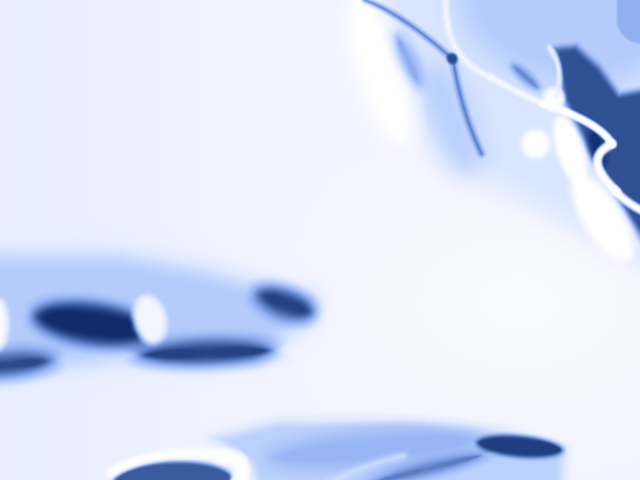
Give the GLSL for this background, as a Shadertoy shader.

```glsl
// Soft mask from a signed distance
float cover(float d, float blur) { return 1.0 - smoothstep(-blur, blur, d); }

// Tilted ellipse, angle in degrees
float blob(vec2 p, vec2 centre, vec2 radius, float angle, float blur) {
    float a = radians(angle);
    vec2 q = mat2(cos(a), -sin(a), sin(a), cos(a)) * (p - centre) + 1e-4;
    float k = length(q / radius);
    return cover(k * (k - 1.0) / length(q / (radius * radius)), blur);
}

float segment(vec2 p, vec2 a, vec2 b) {
    vec2 ab = b - a;
    return length(p - a - ab * clamp(dot(p - a, ab) / dot(ab, ab), 0.0, 1.0));
}

// Quadratic curve drawn as short segments
float curve(vec2 p, vec2 a, vec2 b, vec2 c, float width, float blur) {
    float d = 1e3;
    vec2 last = a;
    for (int i = 1; i <= 12; i++) {
        float t = float(i) / 12.0;
        vec2 next = mix(mix(a, b, t), mix(b, c, t), t);
        d = min(d, segment(p, last, next));
        last = next;
    }
    return cover(d - width, blur);
}

float polygon(vec2 p, vec2 v[8], float blur) {
    float d = 1e3, side = 1.0;
    for (int i = 0; i < 8; i++) {
        vec2 a = v[i], b = v[(i + 1) % 8];
        d = min(d, segment(p, a, b));
        if ((a.y > p.y) != (b.y > p.y) && p.x < a.x + (b.x - a.x) * (p.y - a.y) / (b.y - a.y)) side = -side;
    }
    return cover(side * d, blur);
}

// Tone 0 is navy, tone 7 is white
vec3 ramp(float tone) {
    vec3 shades[8] = vec3[8](vec3(0.07, 0.17, 0.42), vec3(0.19, 0.32, 0.58), vec3(0.38, 0.51, 0.78),
        vec3(0.57, 0.69, 0.95), vec3(0.72, 0.81, 0.99), vec3(0.87, 0.91, 1.0), vec3(0.95, 0.96, 1.0), vec3(1.0));
    vec3 colour = shades[0];
    for (int i = 1; i < 8; i++) colour = mix(colour, shades[i], clamp(tone - float(i - 1), 0.0, 1.0));
    return colour;
}

// Blurred pool at the left
float leftPool(vec2 p, float tone) {
    vec2 body[8] = vec2[8](vec2(-9, 47), vec2(25, 47), vec2(42, 44), vec2(65, 38),
        vec2(64, 33), vec2(53, 25), vec2(25, 25), vec2(-9, 21));
    tone = mix(tone, 4.9, 0.6 * polygon(p, body, 8.0));
    tone = mix(tone, 3.9, polygon(p, body, 4.0));
    tone = mix(tone, 0.8, blob(p, vec2(2, 24), vec2(9, 2.6), 6.0, 3.0));
    tone = mix(tone, 0.0, blob(p, vec2(19.5, 32.5), vec2(12.5, 4.3), -8.0, 2.7));
    tone = mix(tone, 0.6, blob(p, vec2(43, 26.5), vec2(14, 2.7), 2.0, 2.8));
    tone = mix(tone, 0.6, blob(p, vec2(59.5, 36.8), vec2(6.5, 3.0), -20.0, 2.9));
    tone = mix(tone, 6.1, blob(p, vec2(31.2, 33.4), vec2(3.2, 4.9), 12.0, 1.3));
    return mix(tone, 6.5, blob(p, vec2(-0.5, 32.5), vec2(2, 5), 0.0, 1.3));
}

// Flat pool and bright rim along the bottom
float bottomPool(vec2 p, float tone) {
    vec2 body[8] = vec2[8](vec2(44, 9), vec2(58, 12.5), vec2(84, 12.5), vec2(105, 10.5),
        vec2(118, 6.5), vec2(117, -6), vec2(55, -6), vec2(52, 3));
    tone = mix(tone, 4.1, polygon(p, body, 2.2));
    tone = mix(tone, 3.2, blob(p, vec2(78, 6.5), vec2(22, 4), 5.0, 3.0));
    tone = mix(tone, 1.9, blob(p, vec2(89, 2.3), vec2(12, 1.5), 14.0, 1.8));
    tone = mix(tone, 4.7, curve(p, vec2(68, -1), vec2(75, 3), vec2(84, 5), 0.5, 1.2));
    tone = mix(tone, 0.5, blob(p, vec2(108.3, 7.0), vec2(9, 2.3), -5.0, 1.0));
    tone = mix(tone, 1.2, blob(p, vec2(36, 0), vec2(12.5, 4), 2.0, 1.0));
    tone = mix(tone, 6.9, curve(p, vec2(23, 1.5), vec2(32, 7), vec2(47, 5), 0.9, 0.8));
    return mix(tone, 6.8, curve(p, vec2(46, 5), vec2(53, 5), vec2(49, -2), 1.5, 0.8));
}

// Translucent sheet, dark wing and glints at the upper right
float upperSheet(vec2 p, float tone) {
    float edge = min(dot(p - vec2(72, 100), vec2(0.855, 0.518)), dot(p - vec2(90, 67), vec2(0.465, 0.885)));
    tone = mix(tone, 4.9, smoothstep(-5.0, 6.0, edge));
    tone = mix(tone, 3.9, blob(p, vec2(118, 98), vec2(23, 16), -12.0, 6.0));
    tone = mix(tone, 3.9, 0.8 * blob(p, vec2(94, 75), vec2(5, 12), 20.0, 5.0));
    tone = mix(tone, 7.0, blob(p, vec2(79, 86), vec2(5, 17), 17.0, 3.5));
    tone = mix(tone, 2.9, blob(p, vec2(85, 87.5), vec2(1.8, 6), 25.0, 2.2));
    tone = mix(tone, 2.2, blob(p, vec2(109.5, 84), vec2(3.8, 1.1), -42.0, 1.2));

    vec2 wing[8] = vec2[8](vec2(115.5, 90), vec2(120, 90.5), vec2(125, 86), vec2(129, 80.5),
        vec2(137, 82), vec2(137, 45), vec2(125, 64), vec2(117.5, 79));
    tone = mix(tone, 1.0, polygon(p, wing, 1.3));
    tone = mix(tone, 0.1, blob(p, vec2(124.5, 69), vec2(1.6, 4), 15.0, 1.3));

    // Bright patches
    tone = mix(tone, 7.0, blob(p, vec2(111.6, 70), vec2(2.8), 0.0, 1.1));
    tone = mix(tone, 7.0, blob(p, vec2(118.8, 68.5), vec2(2.6, 7.5), 18.0, 0.9));
    tone = mix(tone, 7.0, blob(p, vec2(125.5, 54.5), vec2(4, 10), 32.0, 1.4));
    tone = mix(tone, 6.8, blob(p, vec2(115.4, 79.5), vec2(2.0), 0.0, 0.9));
    tone = mix(tone, 5.5, curve(p, vec2(114.5, 90), vec2(117.5, 86), vec2(116, 80), 0.5, 0.6));

    // Dark creases and the bright thread
    tone = mix(tone, 1.8, curve(p, vec2(76, 100), vec2(84, 97), vec2(94.5, 87.5), 0.5, 0.8));
    tone = mix(tone, 1.6, curve(p, vec2(94.3, 88), vec2(96, 77), vec2(100.3, 68), 0.5, 0.9));
    tone = mix(tone, 6.2, curve(p, vec2(92.8, 100), vec2(92.5, 88), vec2(102, 84), 0.5, 0.7));
    tone = mix(tone, 6.4, curve(p, vec2(102, 84), vec2(109, 80), vec2(116, 77), 0.5, 0.6));
    tone = mix(tone, 7.0, curve(p, vec2(113, 78.5), vec2(125, 74.5), vec2(127.5, 70), 0.7, 0.5));
    tone = mix(tone, 7.0, curve(p, vec2(127.5, 70), vec2(121, 67), vec2(128.5, 60), 0.8, 0.6));
    tone = mix(tone, 7.0, curve(p, vec2(128, 60.5), vec2(130, 58), vec2(134, 56), 0.7, 0.6));
    tone = mix(tone, 0.8, blob(p, vec2(94.2, 87.8), vec2(1.1), 0.0, 0.6));

    // Rounded corner tab
    vec2 q = abs(p - vec2(138.5, 101)) - 5.0;
    return mix(tone, 3.0, cover(length(max(q, 0.0)) - 5.0, 0.4));
}

void mainImage(out vec4 fragColor, in vec2 fragCoord) {
    vec2 p = fragCoord / iResolution.xy * vec2(400.0 / 3.0, 100.0);
    // Pale ground, brighter toward the lower right
    vec2 glow = (p - vec2(108, 37)) / vec2(30, 20);
    float tone = 5.5 + 0.5 * smoothstep(0.0, 70.0, p.x) + 0.6 * exp(-dot(glow, glow));
    tone = upperSheet(p, bottomPool(p, leftPool(p, tone)));
    fragColor = vec4(ramp(tone), 1.0);
}
```
